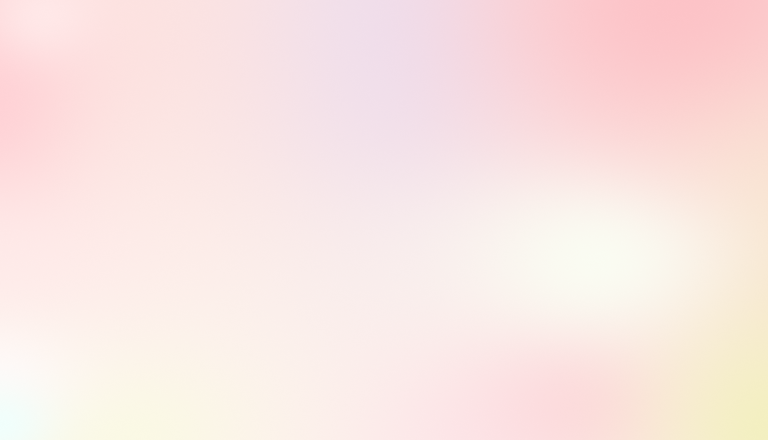
This background is drawn by a Shadertoy shader. Its source:

```glsl
// Soft pastel mesh gradient: rose, lavender, pearl, cream and lime glows melting together.

// Layered sines that gently bend the glow outlines.
vec2 softWarp(vec2 p, float amount) {
    vec2 bend = sin(p.yx * vec2(9.0, 7.0) + vec2(0.6, 2.1));
    bend += 0.5 * sin(p.yx * vec2(17.0, 15.0) + vec2(3.2, 0.4));
    return p + amount * bend;
}

// Blends an elliptical gaussian glow over the colour below it.
vec3 glow(vec3 below, vec2 p, vec2 center, vec2 radius, vec3 tint, float strength) {
    vec2 q = (p - center) / radius;
    return mix(below, tint, strength * exp(-dot(q, q)));
}

// Small value that breaks up banding in the smooth ramps.
float hash(vec2 p) {
    return fract(sin(dot(p, vec2(12.99, 78.23))) * 43758.5);
}

void mainImage(out vec4 fragColor, in vec2 fragCoord) {
    vec2 uv = fragCoord / iResolution.xy;
    vec2 p = softWarp(uv, 0.006);

    // Palette
    vec3 ivory    = vec3(0.99, 0.95, 0.925);
    vec3 blush    = vec3(0.99, 0.89, 0.88);
    vec3 lavender = vec3(0.93, 0.88, 0.94);
    vec3 rose     = vec3(0.99, 0.76, 0.78);
    vec3 petal    = vec3(1.00, 0.81, 0.83);
    vec3 candy    = vec3(0.99, 0.84, 0.86);
    vec3 peach    = vec3(0.97, 0.89, 0.80);
    vec3 lime     = vec3(0.95, 0.94, 0.74);
    vec3 cream    = vec3(0.98, 0.98, 0.89);
    vec3 pearl    = vec3(0.98, 0.99, 0.95);
    vec3 mint     = vec3(0.94, 1.00, 0.99);
    vec3 white    = vec3(1.00, 0.98, 0.98);

    // Base ramp from ivory below to blush above
    vec3 color = mix(ivory, blush, smoothstep(0.1, 0.95, p.y));

    // Upper glows
    color = glow(color, p, vec2(0.53, 0.96), vec2(0.19, 0.55), lavender, 0.92);
    color = glow(color, p, vec2(0.90, 1.00), vec2(0.27, 0.36), rose, 1.0);
    color = glow(color, p, vec2(-0.02, 0.78), vec2(0.13, 0.28), petal, 0.9);
    color = glow(color, p, vec2(0.06, 0.97), vec2(0.07, 0.10), vec3(1.0, 0.92, 0.92), 0.8);

    // Right edge and lower pink
    color = glow(color, p, vec2(1.05, 0.42), vec2(0.17, 0.36), peach, 0.9);
    color = glow(color, p, vec2(0.62, 0.00), vec2(0.18, 0.24), vec3(0.99, 0.89, 0.91), 0.7);
    color = glow(color, p, vec2(0.76, 0.09), vec2(0.14, 0.20), candy, 0.85);
    color = glow(color, p, vec2(1.02, 0.00), vec2(0.17, 0.30), lime, 0.92);

    // Pearl highlight with a wide halo
    color = glow(color, p, vec2(0.70, 0.43), vec2(0.25, 0.18), vec3(0.98, 0.96, 0.94), 0.6);
    color = glow(color, p, vec2(0.77, 0.41), vec2(0.13, 0.15), pearl, 0.92);

    // Lower left corner
    color = glow(color, p, vec2(0.00, 0.42), vec2(0.20, 0.18), vec3(1.0, 0.92, 0.92), 0.6);
    color = glow(color, p, vec2(0.16, 0.00), vec2(0.17, 0.18), cream, 0.85);
    color = glow(color, p, vec2(0.00, 0.15), vec2(0.11, 0.12), white, 0.8);
    color = glow(color, p, vec2(0.00, 0.04), vec2(0.07, 0.09), mint, 0.95);

    color += (hash(uv) - 0.5) / 255.0;
    fragColor = vec4(clamp(color, 0.0, 1.0), 1.0);
}
```
